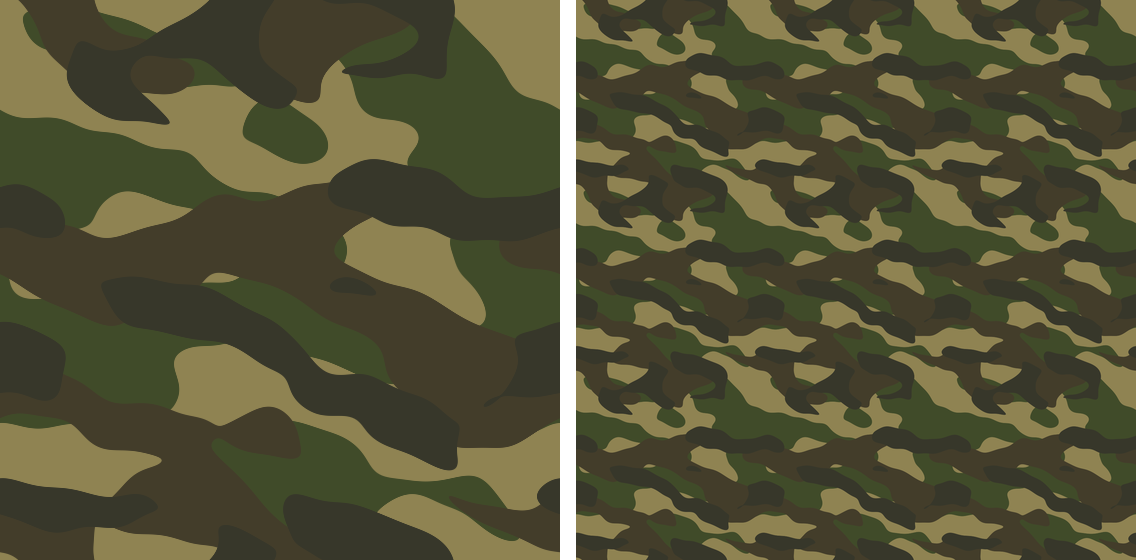
Left: one tile. Right: repeated 3 by 3.
Give the GLSL for this pattern, as a three.js fragment shader.

```glsl
// Woodland camouflage: tan, brown and near-black patches lying over green, seamless.
varying vec2 vUv;

const float TAU = 6.2831853;

float hash(vec2 k, float seed) {
  return fract(sin(dot(k, vec2(12.99, 78.23)) + seed * 37.7) * 43758.5);
}

// Area-preserving ripple, so that patch shares stay put while outlines bend.
vec2 ripple(vec2 p, float seed) {
  p.x += 0.022 * sin(TAU * (3.0 * p.y + seed * 0.37));
  p.y += 0.012 * sin(TAU * (3.0 * p.x + seed * 0.61));
  p.x += 0.004 * sin(TAU * (9.0 * p.y + seed * 0.47));
  p.y += 0.004 * sin(TAU * (8.0 * p.x + seed * 0.23));
  return p;
}

// Signed distance to patches cut from a sum of whole-number waves, leaning down to the right.
// The level is in standard deviations; a quarter-turn shift gives an uncorrelated field.
float patchDistance(vec2 p, float seed, float shift, float rows, float spread, float level) {
  float height = 0.0;
  float power = 0.0;
  vec2 slope = vec2(0.0);
  for (int j = 0; j < 8; j++) {
    for (int i = -3; i < 6; i++) {
      if (j == 0 && i <= 0) continue;
      vec2 k = vec2(float(i), float(j));
      float lean = k.x - 0.25 * k.y;
      float amp = exp(-spread * lean * lean - 0.1 * (k.y - rows) * (k.y - rows));
      amp *= 0.6 + 0.4 * hash(k, seed + 3.0);
      float side = hash(k, 9.0) < 0.5 ? -1.0 : 1.0;
      float phase = TAU * (dot(k, p) + hash(k, seed) + side * shift);
      height += amp * cos(phase);
      slope -= amp * TAU * k * sin(phase);
      power += 0.5 * amp * amp;
    }
  }
  return (height - level * sqrt(power)) / (length(slope) + 0.001);
}

float cover(float d) {
  return smoothstep(-0.001, 0.001, d);
}

void main() {
  vec3 green = vec3(0.251, 0.294, 0.161);
  vec3 sand = vec3(0.561, 0.514, 0.322);
  vec3 brown = vec3(0.263, 0.239, 0.165);
  vec3 dark = vec3(0.216, 0.216, 0.165);

  // Place the tile border where outlines cross it steeply.
  vec2 p = vUv + vec2(0.679, 0.771);
  vec2 upper = ripple(p, 1.0);

  // Layers from the bottom up.
  vec3 color = green;
  color = mix(color, sand, cover(patchDistance(ripple(p, 2.0), 2.0, 0.0, 2.5, 0.14, 0.08)));
  color = mix(color, brown, cover(patchDistance(upper, 1.0, 0.25, 2.7, 0.14, 0.27)));
  color = mix(color, dark, cover(patchDistance(upper, 1.0, 0.0, 3.5, 0.105, 0.72)));

  gl_FragColor = vec4(color, 1.0);
}
```
